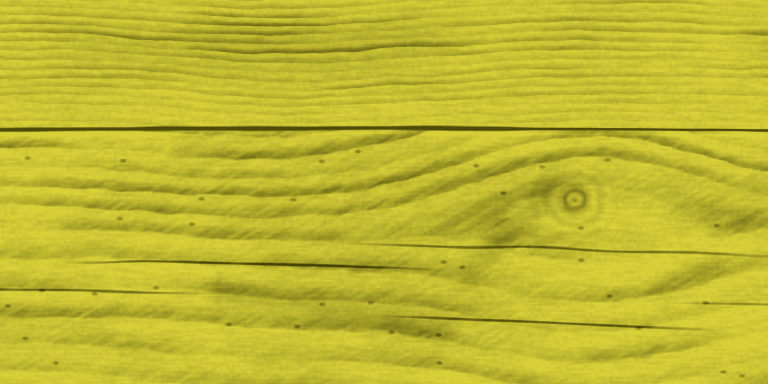
A Shadertoy shader for this texture:

```glsl
const vec3 PAINT = vec3(0.845, 0.815, 0.222);
const vec3 SHADE = vec3(0.28, 0.27, 0.025);
const vec2 KNOT = vec2(1.497, 0.479);

float hash(vec2 p) {
    vec3 q = fract(p.xyx * 0.1031);
    q += dot(q, q.yzx + 33.33);
    return fract((q.x + q.y) * q.z);
}

float noise(vec2 p) {
    vec2 i = floor(p), f = fract(p);
    f = f * f * (3.0 - 2.0 * f);
    return mix(mix(hash(i), hash(i + vec2(1, 0)), f.x),
               mix(hash(i + vec2(0, 1)), hash(i + vec2(1, 1)), f.x), f.y);
}

float fbm(vec2 p) {
    float sum = 0.0, amp = 0.5;
    for (int i = 0; i < 4; i++) {
        sum += amp * noise(p);
        p = p * 2.03 + 17.0;
        amp *= 0.5;
    }
    return sum / 0.9375;
}

// Growth line: crisp lower edge, soft upper edge, broken along its length
float growthLine(float phase, float x, float softness) {
    float s = fract(phase);
    float band = smoothstep(0.0, 0.14, s) * (1.0 - smoothstep(0.14, softness, s));
    float broken = noise(vec2(x * 3.0, floor(phase) * 7.3));
    return band * mix(0.2, 1.0, smoothstep(0.2, 0.8, broken));
}

// Thin wavering split from a to b, tapered at both ends
float crack(vec2 p, vec2 a, vec2 b, float width) {
    float t = (p.x - a.x) / (b.x - a.x);
    float u = clamp(t, 0.0, 1.0);
    float y = mix(a.y, b.y, u) + 0.012 * (noise(vec2(p.x * 5.0, a.y * 90.0)) - 0.5);
    float taper = smoothstep(0.0, 0.25, t) * (1.0 - smoothstep(0.7, 1.0, t));
    float w = width * (0.5 + noise(vec2(p.x * 14.0, a.y * 50.0)));
    return taper * (1.0 - smoothstep(w * 0.3, w + 0.003, abs(p.y - y)));
}

// Soft stain around the segment from a to b
float stain(vec2 p, vec2 a, vec2 b, float radius) {
    vec2 d = b - a;
    float t = clamp(dot(p - a, d) / dot(d, d), 0.0, 1.0);
    float r = length(p - a - d * t) / radius;
    return exp(-r * r);
}

float upperPlank(vec2 p) {
    float sag = 0.035 * exp(-pow((p.x - 0.72) / 0.4, 2.0));
    float warp = 0.03 * fbm(p * vec2(2.5, 5.0)) + 0.007 * fbm(p * vec2(14.0, 40.0));
    float phase = (p.y + sag + warp) * 44.0;
    float height = smoothstep(0.66, 1.0, p.y);
    float patches = smoothstep(0.3, 0.7, fbm(p * vec2(2.2, 7.0) + 4.0));
    float lines = growthLine(phase, p.x, 0.85) * (0.14 + 0.42 * height) * (0.5 + 0.7 * patches);
    return lines + 0.16 * height * patches + 0.02;
}

float lowerPlank(vec2 p) {
    // Growth lines part above and below the knot
    float v = p.y - 0.41;
    float bulge = exp(-pow((p.x - 1.54) / 0.42, 2.0));
    float sag = 0.035 * exp(-pow((p.x - 0.72) / 0.4, 2.0));
    float g = v + sag - 0.135 * bulge * v / sqrt(v * v + 0.008);
    g += 0.035 * (fbm(p * vec2(2.0, 4.0)) - 0.5) + 0.014 * (fbm(p * vec2(16.0, 45.0)) - 0.5);
    float phase = g * mix(13.0, 19.0, smoothstep(-0.1, 0.2, g));
    float lines = growthLine(phase, p.x, 0.75);

    // Diagonal saw marks
    vec2 saw = vec2(dot(p, vec2(0.86, 0.5)), dot(p, vec2(-0.5, 0.86)));
    float marks = noise(saw * vec2(12.0, 110.0));
    float clouds = smoothstep(0.35, 0.75, fbm(p * vec2(2.5, 6.0) + 9.0));
    float d = lines * (0.19 + 0.22 * marks + 0.12 * smoothstep(0.35, 0.6, p.y));
    d += clouds * (0.05 + 0.09 * marks);

    // Stains
    float rough = 0.5 + fbm(p * vec2(9.0, 30.0));
    d += 0.2 * rough * stain(p, vec2(0.58, 0.24), vec2(1.15, 0.14), 0.04);
    d += 0.15 * rough * stain(p, vec2(1.22, 0.29), vec2(1.42, 0.49), 0.03);
    d += 0.14 * rough * stain(p, vec2(1.72, 0.24), vec2(1.86, 0.31), 0.03);

    // Knot with its halo and rings
    vec2 k = (p - KNOT) * vec2(0.9, 1.0);
    float r = length(k) + 0.012 * (noise(p * 38.0) - 0.5);
    float halo = exp(-r * r / 0.007);
    d += halo * (0.12 + 0.09 * cos(r * 190.0));
    d += 0.4 * exp(-pow((r - 0.023) / 0.006, 2.0)) + 0.3 * exp(-r * r / 0.0001);

    // Splits
    d += 0.75 * crack(p, vec2(0.12, 0.322), vec2(1.2, 0.298), 0.003);
    d += 0.60 * crack(p, vec2(0.82, 0.372), vec2(2.15, 0.332), 0.0025);
    d += 0.70 * crack(p, vec2(0.95, 0.182), vec2(1.92, 0.138), 0.0025);
    d += 0.65 * crack(p, vec2(-0.3, 0.25), vec2(0.6, 0.236), 0.0025);
    d += 0.40 * crack(p, vec2(1.75, 0.21), vec2(2.2, 0.2), 0.002);

    // Scattered flecks
    vec2 cell = floor(p * 11.0);
    vec2 spot = 0.2 + 0.6 * vec2(hash(cell + 3.0), hash(cell + 8.0));
    float fleck = length((fract(p * 11.0) - spot) * vec2(0.6, 1.0));
    d += 0.4 * step(0.84, hash(cell)) * (1.0 - smoothstep(0.02, 0.08, fleck));
    return d;
}

void mainImage(out vec4 fragColor, in vec2 fragCoord) {
    vec2 p = fragCoord / iResolution.y;
    float seam = 0.661 + 0.005 * sin(p.x * 1.7) + 0.002 * (noise(vec2(p.x * 9.0, 2.0)) - 0.5);
    float offset = p.y - seam;
    float d = mix(lowerPlank(p), upperPlank(p), smoothstep(-0.002, 0.002, offset));

    // Fine fibres and speckle
    d += 0.11 * (noise(p * vec2(28.0, 190.0)) - 0.5);
    d += 0.09 * (noise(p * 130.0) - 0.5) + 0.02;

    // Gap between the planks, with a lit lip below it
    float gap = mix(0.0055, 0.0025, smoothstep(1.3, 1.4, p.x)) * (0.7 + 0.5 * noise(vec2(p.x * 12.0, 5.0)));
    d -= 0.12 * exp(-pow((offset + 0.013) / 0.005, 2.0));
    d = mix(d, 0.95, 1.0 - smoothstep(gap * 0.5, gap + 0.003, abs(offset)));
    fragColor = vec4(mix(PAINT, SHADE, clamp(d, 0.0, 1.0)), 1.0);
}
```
